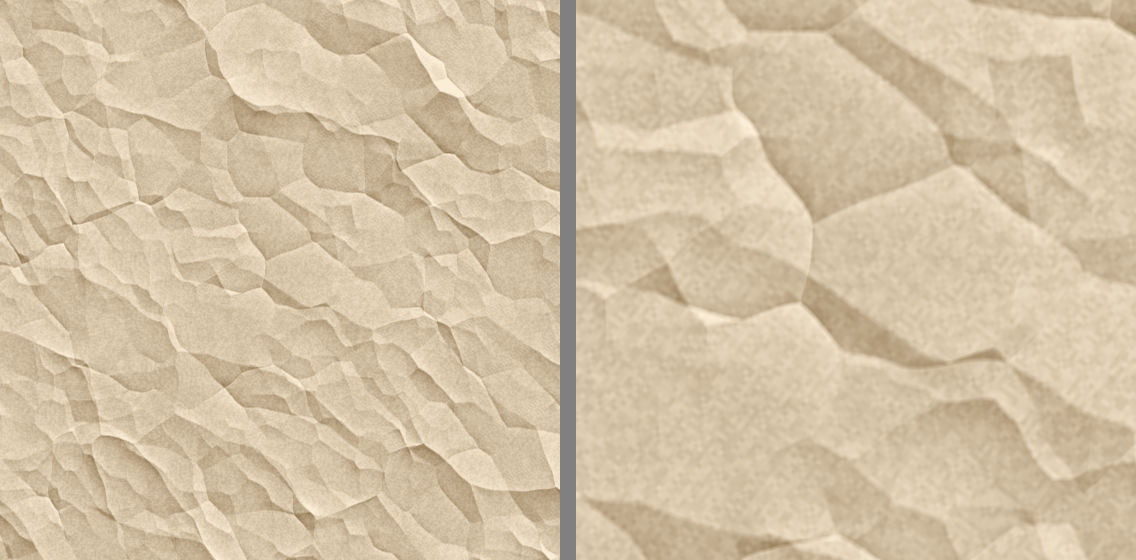
Left, the full canvas; right, a detail of the centre.
A three.js fragment shader for this texture:

```glsl
// Crumpled beige paper: creased facets lit from the upper right, with fine grain.
varying vec2 vUv;

float hash(vec2 p) {
  return fract(sin(dot(p, vec2(127.1, 311.7))) * 43758.5453);
}

float noise(vec2 p) {
  vec2 i = floor(p), f = fract(p);
  f = f * f * (3.0 - 2.0 * f);
  return mix(mix(hash(i), hash(i + vec2(1.0, 0.0)), f.x),
             mix(hash(i + vec2(0.0, 1.0)), hash(i + 1.0), f.x), f.y);
}

// Bowl-shaped cells: x is the height, y the gap to the nearest crease
vec2 facets(vec2 p) {
  vec2 cell = floor(p);
  float nearest = 9.0, second = 9.0;
  for (int y = -1; y <= 1; y++) {
    for (int x = -1; x <= 1; x++) {
      vec2 id = cell + vec2(float(x), float(y));
      vec2 d = id + vec2(hash(id), hash(id + 17.3)) - p;
      float dist = dot(d, d) + 0.15 * hash(id + 41.7);
      second = min(second, max(nearest, dist));
      nearest = min(nearest, dist);
    }
  }
  return vec2(pow(nearest, 1.6), second - nearest);
}

// Bends the creases and stretches them a little along the falling diagonal
vec2 crumple(vec2 p) {
  p += 0.05 * vec2(noise(p * 5.0), noise(p * 5.0 + 31.0));
  p += 0.022 * vec2(noise(p * 14.0 + 3.0), noise(p * 14.0 + 43.0));
  p += 0.006 * vec2(noise(p * 38.0 + 7.0), noise(p * 38.0 + 53.0));
  return vec2(dot(p, vec2(0.62, -0.78)) * 0.86, dot(p, vec2(0.78, 0.62)) * 1.06);
}

// Large ridges, medium valleys and small wrinkles, with pinched folds on some creases
float height(vec2 p) {
  vec2 q = crumple(p);
  vec2 ridges = facets(q * 7.0 + 3.1);
  vec2 valleys = facets(q * 11.5 + 20.0);
  float h = 0.042 * ridges.x / 7.0;
  h -= 0.05 * mix(0.3, 1.0, noise(p * 7.0 + 11.0)) * valleys.x / 11.5;
  h += 0.052 * smoothstep(0.2, 0.8, noise(p * 10.0 + 5.0)) * facets(q * 23.0 + 37.0).x / 23.0;
  h += 0.0007 * smoothstep(0.35, 0.8, noise(p * 9.0 + 70.0)) * exp(-8.0 * ridges.y);
  h -= 0.0006 * smoothstep(0.4, 0.8, noise(p * 12.0 + 27.0)) * exp(-6.0 * valleys.y);
  return h;
}

void main() {
  // Slope towards the light
  vec2 toLight = 0.0018 * normalize(vec2(0.42, 0.9));
  float tone = (height(vUv - toLight) - height(vUv + toLight)) / 0.0036;
  tone *= tone < 0.0 ? 1.15 : 0.95;

  // Broad mottling and paper grain, turned off the pixel rows
  vec2 grain = vec2(0.8 * vUv.x - 0.6 * vUv.y, 0.6 * vUv.x + 0.8 * vUv.y);
  tone += 0.03 * (noise(vUv * 4.0 + 90.0) - 0.5);
  tone += 0.075 * (noise(grain * 360.0) - 0.5) + 0.03 * (noise(grain * 160.0) - 0.5);

  // Soft limit keeps highlights creamy and shadows brown
  tone = clamp(tone, -0.25, 0.2);
  tone -= 1.3 * tone * max(tone, 0.0);
  vec3 paper = vec3(0.838, 0.768, 0.657);
  gl_FragColor = vec4(paper + tone * vec3(1.0, 1.12, 1.25), 1.0);
}
```
